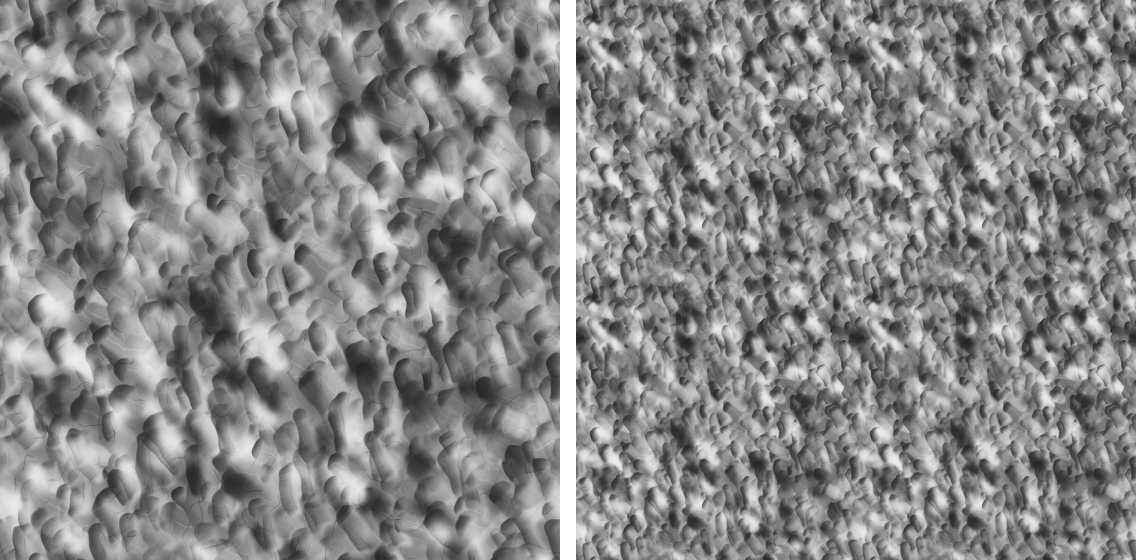
Left, the tile; right, the same tile 2 across and 2 down.
A Shadertoy shader for this texture:

```glsl
// Tiling grey relief of overlapping, diagonally stretched soft grains with fine creases.

const float TAU = 6.2831853;
const float GRAIN_ANGLE = -0.92;
const vec2 LIGHT_DIR = vec2(0.87, -0.49);
const float BASE_TONE = 0.54;
const float TONE_RANGE = 0.40;

vec2 hash22(vec2 p) {
    vec3 q = fract(p.xyx * vec3(0.1031, 0.1030, 0.0973));
    q += dot(q, q.yzx + 33.33);
    return fract((q.xx + q.yz) * q.zy);
}

// Sine wave with whole repeats per canvas, so it wraps on every side
float wave(vec2 uv, vec2 repeats, float phase) {
    return sin(TAU * dot(uv, repeats) + phase);
}

// Bends the plane with layered wrapping sines
vec2 warp(vec2 uv, float phase) {
    vec2 broad = vec2(wave(uv, vec2(5.0, 9.0), phase), wave(uv, vec2(10.0, -4.0), phase * 1.7));
    vec2 medium = vec2(wave(uv, vec2(-13.0, 11.0), phase * 2.3), wave(uv, vec2(12.0, 15.0), phase));
    vec2 fine = vec2(wave(uv, vec2(23.0, 31.0), phase), wave(uv, vec2(34.0, -19.0), phase * 3.1));
    return uv + 0.0032 * broad + 0.0020 * medium + 0.0009 * fine;
}

vec2 tiltedAxis(float random, float spread) {
    float angle = GRAIN_ANGLE + spread * (random - 0.5);
    return vec2(cos(angle), sin(angle));
}

// Sum of soft light and dark ellipses stretched along the grain
float softBlobs(vec2 uv, float count, float seed) {
    vec2 grid = uv * count;
    vec2 home = floor(grid);
    float sum = 0.0;
    for (int y = -1; y <= 1; y++) {
        for (int x = -1; x <= 1; x++) {
            vec2 cell = home + vec2(x, y);
            vec2 id = mod(cell, count) + seed;
            vec2 shape = hash22(id + 29.7);
            vec2 axis = tiltedAxis(shape.x, 1.0);
            vec2 rel = grid - cell - hash22(id);
            float along = dot(rel, axis) / 0.45;
            float across = dot(rel, vec2(-axis.y, axis.x)) / 0.27;
            sum += (2.0 * shape.y - 1.0) * exp(-along * along - across * across);
        }
    }
    return sum;
}

// Paints one layer of capsule grains: crisp on the dark side, faded on the lit side
float paintGrains(float tone, vec2 uv, float count, float seed) {
    vec2 grid = uv * count;
    vec2 home = floor(grid);
    for (int y = -1; y <= 1; y++) {
        for (int x = -1; x <= 1; x++) {
            vec2 cell = home + vec2(x, y);
            vec2 id = mod(cell, count) + seed;
            vec2 place = hash22(id);
            vec2 shape = hash22(id + 71.3);
            vec2 shade = hash22(id + 137.9);

            // Capsule around a randomly tilted spine
            vec2 axis = tiltedAxis(shape.x, 1.2);
            float halfLength = mix(0.12, 0.56, shape.y);
            float radius = mix(0.28, 0.43, fract(7.0 * shape.x + shade.y));
            vec2 rel = grid - cell - place;
            float along = dot(rel, axis);
            vec2 offset = rel - axis * clamp(along, -halfLength, halfLength);
            float dist = length(offset);
            float rim = dist / radius;

            // Directional shading with a faint comb across the spine
            float lit = dot(offset, LIGHT_DIR) / radius;
            float comb = 0.03 * rim * sin(50.0 * along + TAU * shade.x);
            float dark = mix(0.04, 0.42, shade.x);
            float bright = mix(0.62, 0.94, shade.y);
            float grain = mix(dark, bright, smoothstep(-0.85, 0.50, lit + comb));
            float spine = 1.0 - smoothstep(0.004, 0.030, dist);
            grain += spine * 0.18 * (shape.x - 0.5);

            float fadeStart = mix(0.84, 0.10, smoothstep(-0.35, 0.40, lit));
            float cover = 1.0 - smoothstep(fadeStart, 1.0, rim);
            tone = mix(tone, grain, cover * mix(0.50, 0.92, place.y));
        }
    }
    return tone;
}

// Broken hairlines along the zero contour of a warped wave field
float creases(vec2 uv, float phase) {
    vec2 p = warp(warp(uv, phase), phase + 2.0);
    float field = wave(p, vec2(9.0, 5.0), phase) + wave(p, vec2(-6.0, 11.0), phase * 2.0)
                + 0.6 * wave(p, vec2(17.0, 8.0), phase * 3.0);
    float mask = smoothstep(0.0, 0.9, wave(p, vec2(14.0, -9.0), phase) + wave(p, vec2(7.0, 16.0), 1.0));
    return mask * (1.0 - smoothstep(0.03, 0.15, abs(field)));
}

void mainImage(out vec4 fragColor, in vec2 fragCoord) {
    vec2 uv = fragCoord / iResolution.xy;

    // Stacked grain layers
    float tone = BASE_TONE;
    tone = paintGrains(tone, warp(uv, 0.7), 11.0, 11.0);
    tone = paintGrains(tone, warp(uv, 2.9), 17.0, 53.0);
    tone = paintGrains(tone, warp(uv, 4.4), 13.0, 97.0);
    tone = paintGrains(tone, warp(uv, 5.8), 15.0, 151.0);

    // Broad light and dark patches
    tone += 0.52 * softBlobs(warp(uv, 1.9), 15.0, 211.0);
    tone += 0.24 * softBlobs(warp(uv, 3.3), 9.0, 263.0);

    // Fine dark and light creases
    tone -= 0.08 * creases(uv, 1.3);
    tone += 0.05 * creases(uv, 3.7);

    // Contrast with soft limits
    float contrast = 1.15 * (tone - BASE_TONE - 0.02) / TONE_RANGE;
    tone = BASE_TONE + TONE_RANGE * tanh(contrast);
    fragColor = vec4(vec3(tone), 1.0);
}
```
